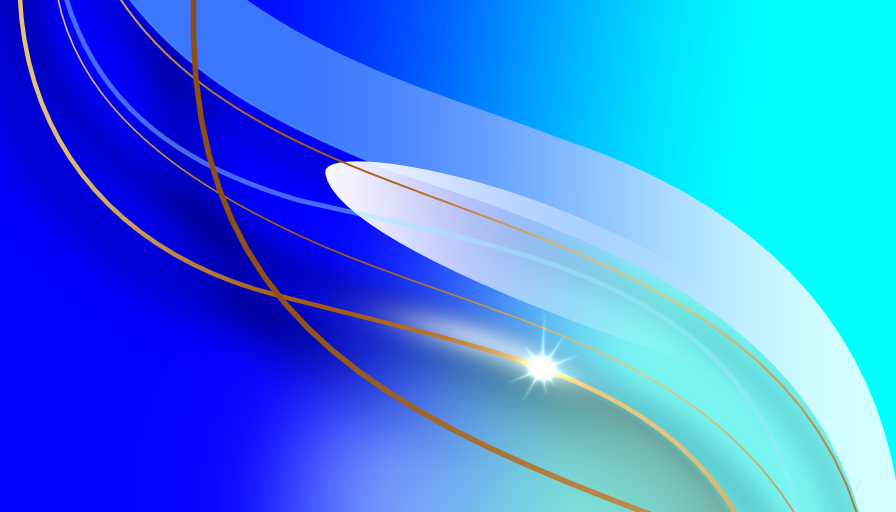
This background is drawn by a Shadertoy shader. Its source:

```glsl
#define SEGMENTS 20
#define BLUE vec3(0.0, 0.0, 1.0)
#define CYAN vec3(0.0, 1.0, 1.0)
#define AQUA vec3(0.48, 0.97, 0.95)
#define SAGE vec3(0.50, 0.70, 0.64)
#define SHADE vec3(0.32, 0.48, 0.60)
#define BROWN vec3(0.56, 0.31, 0.08)
#define GOLD vec3(0.90, 0.77, 0.49)
#define FLARE_POS vec2(60.5, 16.0)
#define RAYS 10

float hash(float n) { return fract(sin(n * 12.9898) * 43758.5453); }

// Keeps the squared distance and side of the nearest point on a cubic
void nearest(vec2 p, vec2 a, vec2 b, vec2 c, vec2 d, inout vec2 best) {
    vec2 from = a;
    for (int i = 1; i <= SEGMENTS; i++) {
        float t = float(i) / float(SEGMENTS), s = 1.0 - t;
        vec2 to = s*s*s*a + 3.0*s*s*t*b + 3.0*s*t*t*c + t*t*t*d;
        vec2 e = to - from, v = p - from;
        vec2 gap = v - e * clamp(dot(v, e) / dot(e, e), 0.0, 1.0);
        float sq = dot(gap, gap);
        if (sq < best.x) best = vec2(sq, e.x * v.y - e.y * v.x);
        from = to;
    }
}

// Signed distances, positive on the upper side
float arc(vec2 p, vec2 a, vec2 b, vec2 c, vec2 d) {
    vec2 best = vec2(1e6, 1.0);
    nearest(p, a, b, c, d, best);
    return sqrt(best.x) * (best.y < 0.0 ? -1.0 : 1.0);
}

float sweep(vec2 p, vec2 a, vec2 b, vec2 c, vec2 d, vec2 e, vec2 f, vec2 g) {
    vec2 best = vec2(1e6, 1.0);
    nearest(p, a, b, c, d, best);
    nearest(p, d, e, f, g, best);
    return sqrt(best.x) * (best.y < 0.0 ? -1.0 : 1.0);
}

float fill(float d, float aa) { return clamp(d / aa + 0.5, 0.0, 1.0); }

float stroke(float d, float halfWidth, float aa) { return fill(halfWidth - abs(d), aa); }

float stripe(float d, float centre, float width) {
    float k = (d - centre) / width;
    return exp(-k * k);
}

// Star with a stretched halo and rays of uneven length
vec3 flare(vec2 v) {
    vec2 along = normalize(vec2(0.93, -0.36));
    vec2 w = vec2(dot(v, along), dot(v, vec2(-along.y, along.x)));
    float r = length(v);
    float halo = exp(-length(w * vec2(0.4, 1.1)));
    vec3 light = vec3(1.0, 0.82, 0.55) * halo * 0.7 + 1.3 * exp(-r * r * 1.1);
    for (int i = 0; i < RAYS; i++) {
        float n = float(i);
        float angle = 1.65 + 6.2832 * n / float(RAYS) + 0.25 * (hash(n) - 0.5);
        vec2 dir = vec2(cos(angle), sin(angle));
        float reach = i == 0 ? 6.5 : mix(2.5, 5.0, hash(n + 7.0));
        float t = dot(v, dir) / reach;
        float side = abs(dir.x * v.y - dir.y * v.x);
        float taper = clamp(1.0 - t, 0.0, 1.0) * step(0.0, t);
        light += vec3(1.0, 0.92, 0.75) * 0.5 * taper * exp(-side * 7.0);
    }
    return light;
}

void mainImage(out vec4 fragColor, in vec2 fragCoord) {
    // Percent of the canvas width
    vec2 p = fragCoord / iResolution.x * 100.0;
    float aa = 100.0 / iResolution.x;

    // Curves
    float goldRope = sweep(p, vec2(2.2, 57.8), vec2(2.9, 40.1), vec2(14.3, 28.4), vec2(30.9, 24.2),
                           vec2(54.7, 18.0), vec2(72.9, 15.4), vec2(82.4, -0.6));
    float brownRope = arc(p, vec2(21.6, 57.8), vec2(20.6, 23.8), vec2(39.1, 12.1), vec2(73.5, -0.6));
    float upperThread = sweep(p, vec2(13.2, 57.6), vec2(19.5, 47.9), vec2(29.9, 42.4), vec2(40.8, 38.0),
                              vec2(62.5, 29.4), vec2(88.5, 23.2), vec2(95.8, -0.6));
    float lowerThread = sweep(p, vec2(6.4, 57.6), vec2(9.1, 44.0), vec2(22.1, 36.2), vec2(33.3, 30.9),
                              vec2(52.1, 22.1), vec2(76.8, 19.3), vec2(89.0, -0.6));
    float paleLine = sweep(p, vec2(7.3, 57.6), vec2(11.1, 44.7), vec2(20.8, 38.5), vec2(33.3, 34.8),
                           vec2(58.6, 29.0), vec2(83.3, 25.8), vec2(89.2, -0.6));
    float bandTop = sweep(p, vec2(27.2, 57.4), vec2(39.1, 49.0), vec2(52.1, 45.8), vec2(62.5, 41.7),
                          vec2(83.3, 34.9), vec2(98.3, 21.9), vec2(100.6, -0.6));
    float bandBase = sweep(p, vec2(14.3, 57.4), vec2(22.1, 47.3), vec2(32.6, 42.7), vec2(43.8, 38.0),
                           vec2(67.7, 30.3), vec2(89.8, 21.9), vec2(96.1, -0.6));
    float leafTop = sweep(p, vec2(36.3, 37.8), vec2(35.8, 40.8), vec2(52.1, 38.8), vec2(67.7, 31.5),
                          vec2(80.7, 25.8), vec2(88.5, 18.0), vec2(93.8, -0.6));
    float leafBase = arc(p, vec2(36.3, 37.8), vec2(37.1, 32.3), vec2(54.7, 23.8), vec2(79.4, 16.0));

    // Sky and inner gradients
    vec3 sky = mix(BLUE, CYAN, smoothstep(20.0, 90.0, p.x + 0.15 * (57.0 - p.y)));
    vec3 inner = mix(BLUE, AQUA, smoothstep(31.0, 76.0, p.x + 0.35 * (23.0 - p.y)));
    inner = mix(inner, vec3(0.75, 0.82, 1.0), 0.45 * exp(-dot(p - vec2(43, 2), p - vec2(43, 2)) / 150.0));
    float under = smoothstep(0.5, -1.0, goldRope) * exp(min(goldRope, 0.0) / 14.0);
    inner = mix(inner, SAGE, 0.85 * under * smoothstep(40.0, 68.0, p.x));

    // Soft shadows and haze
    float shadow = 0.42 * stripe(goldRope, -2.5, 4.0) * (1.0 - 0.8 * smoothstep(55.0, 75.0, p.x))
                 + 0.50 * stripe(brownRope, -2.5, 4.0) * smoothstep(2.0, 25.0, p.y)
                 + 0.45 * stripe(lowerThread, -3.5, 2.5) * (1.0 - 0.4 * smoothstep(45.0, 70.0, p.x))
                 + 0.28 * stripe(upperThread, -1.5, 2.3) * (1.0 - 0.3 * smoothstep(30.0, 60.0, p.x));
    inner *= mix(vec3(1.0), SHADE, min(shadow, 1.0));
    inner = mix(inner, vec3(0.93, 0.97, 1.0), 0.65 * stripe(goldRope, 0.8, 2.0) * stripe(p.x, 53.0, 9.0));
    vec3 col = mix(sky, inner, fill(-bandBase, aa));

    // Broad band and white leaf
    vec3 bandColor = mix(vec3(0.24, 0.48, 1.0), vec3(0.86, 1.0, 1.0), smoothstep(30.0, 98.0, p.x));
    col = mix(col, bandColor, 0.96 * fill(min(-bandTop, bandBase), aa));
    col = mix(col, vec3(0.35, 0.68, 1.0), 0.5 * stroke(bandBase, 0.1, aa) * smoothstep(50.0, 35.0, p.x));
    float leafAlpha = 0.97 * (1.0 - smoothstep(34.0, 82.0, p.x));
    col = mix(col, vec3(1.0), leafAlpha * fill(min(-leafTop, leafBase), aa));

    // Lines
    vec3 metal = mix(BROWN * 1.15, GOLD, 0.5 + 0.5 * cos(6.2832 * p.x / 72.0));
    col = mix(col, vec3(0.62, 0.92, 1.0), 0.45 * stroke(paleLine, 0.27, aa));
    col = mix(col, metal, stroke(upperThread, 0.11, aa));
    col = mix(col, metal, stroke(lowerThread, 0.09, aa));
    col = mix(col, metal, stroke(goldRope, 0.25, aa));
    col = mix(col, mix(BROWN, GOLD, 0.6 * smoothstep(25.0, 85.0, p.x)), stroke(brownRope, 0.31, aa));

    col += flare(p - FLARE_POS);
    fragColor = vec4(clamp(col, 0.0, 1.0), 1.0);
}
```
